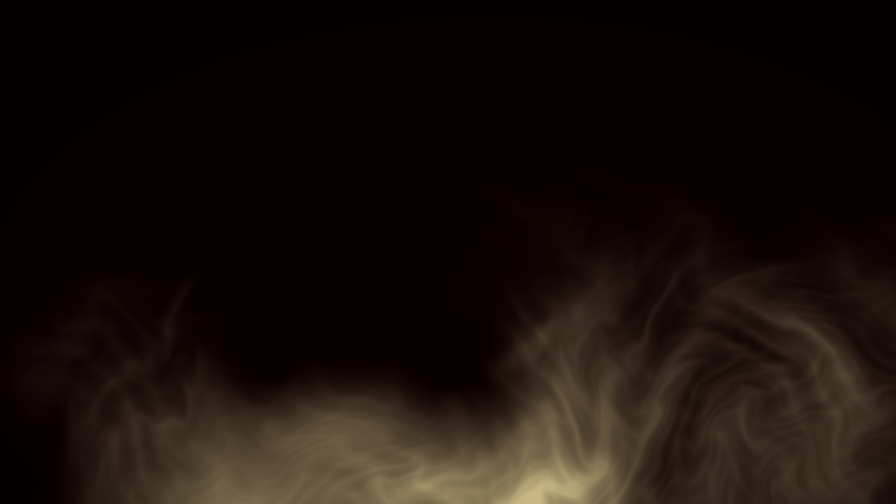
Give the GLSL for this background, as a WebGL 1 fragment shader.

```glsl
precision highp float;
// Warm smoke rolling along the floor of a dark room, bright at the base and
// thinning to brown haze on the right. Soft puffs set the density; layered
// sine shears curl their edges and draw the fine filaments.

#define FRAME_ASPECT 1.7778
#define CURL_SCALE 7.0
#define CURL_STRENGTH 0.36
#define EDGE_CURL 0.65
#define BODY_CONTRAST 0.55
#define WISP_CONTRAST 1.5
#define ROOM_RED 0.027
#define GREEN_ONSET 0.018
#define BLUE_RATIO 0.72

uniform vec2 u_resolution;

// Bends space with sine shears of rising frequency.
vec2 curl(vec2 p) {
  float freq = CURL_SCALE;
  float angle = 0.7;
  for (int i = 0; i < 10; i++) {
    vec2 along = vec2(cos(angle), sin(angle));
    vec2 across = vec2(-along.y, along.x);
    p += across * CURL_STRENGTH / freq * sin(freq * dot(p, along) + 3.1 * angle);
    freq *= 1.36;
    angle += 2.4;
  }
  return p;
}

// Layered ridged sines: thin bright folds, from 0 to 1.
float filaments(vec2 p) {
  float sum = 0.0;
  float weight = 0.5;
  float freq = 9.0;
  float angle = 0.4;
  for (int i = 0; i < 5; i++) {
    vec2 along = vec2(cos(angle), sin(angle));
    float wave = sin(freq * dot(p, along) + 2.0 * sin(0.6 * freq * dot(p, along.yx) + angle));
    float ridge = 1.0 - sqrt(wave * wave + 0.01);
    sum += weight * ridge;
    weight *= 0.62;
    freq *= 1.7;
    angle += 1.9;
  }
  return clamp(sum * 1.25, 0.0, 1.0);
}

// Soft ellipse, 1 at its centre and 0 at its radius.
float puff(vec2 p, vec2 centre, vec2 radius) {
  return 1.0 - smoothstep(0.0, 1.0, length((p - centre) / radius));
}

// Soft line that fades towards both ends.
float strand(vec2 p, vec2 a, vec2 b, float width) {
  vec2 axis = b - a;
  float t = clamp(dot(p - a, axis) / dot(axis, axis), 0.0, 1.0);
  float d = length(p - a - t * axis) / width;
  return exp(-d * d) * sin(3.1416 * (0.1 + 0.8 * t));
}

// Dense smoke near the floor.
float bodyDensity(vec2 p) {
  float leftBank = 0.34 * puff(p, vec2(0.52, 0.0), vec2(0.50, 0.31));
  float shoulder = 0.20 * puff(p, vec2(0.68, 0.17), vec2(0.21, 0.18));
  float brightBase = 0.48 * puff(p, vec2(0.95, 0.0), vec2(0.42, 0.24));
  float column = 0.26 * puff(p, vec2(1.09, 0.17), vec2(0.20, 0.29));
  return leftBank + shoulder + brightBase + column;
}

// Dim haze and stray wisps around the body.
float hazeDensity(vec2 p) {
  float rightHaze = 0.17 * puff(p, vec2(1.36, 0.10), vec2(0.48, 0.52));
  float farHaze = 0.13 * puff(p, vec2(1.74, 0.22), vec2(0.40, 0.48));
  float leftWisps = 0.08 * puff(p, vec2(0.27, 0.22), vec2(0.32, 0.26));
  float highVeil = 0.04 * puff(p, vec2(1.15, 0.45), vec2(0.40, 0.30));
  return rightHaze + farHaze + leftWisps + highVeil;
}

void main() {
  vec2 uv = gl_FragCoord.xy / u_resolution;
  vec2 p = uv * vec2(FRAME_ASPECT, 1.0);
  vec2 curled = curl(p);
  vec2 q = mix(p, curled, EDGE_CURL);

  // Smoke
  float folds = filaments(curled);
  float body = bodyDensity(q) * (1.0 + BODY_CONTRAST * (folds - 0.45));
  float haze = hazeDensity(q) * (1.0 + WISP_CONTRAST * (folds - 0.45));
  vec2 s = mix(p, curled, 0.3);
  float plume = 0.05 * strand(s, vec2(0.33, 0.28), vec2(0.375, 0.46), 0.012);
  float crest = 0.09 * strand(s, vec2(0.98, 0.27), vec2(1.15, 0.38), 0.022);
  float density = max(body + haze + plume + crest, 0.0);

  // Warm tint over a faintly red room
  float room = ROOM_RED * (1.0 - 0.5 * smoothstep(0.35, 0.85, length(uv - vec2(0.55, 0.4))));
  float green = max(0.97 * density - GREEN_ONSET, 0.0);
  gl_FragColor = vec4(room + density, green, BLUE_RATIO * green, 1.0);
}
```
